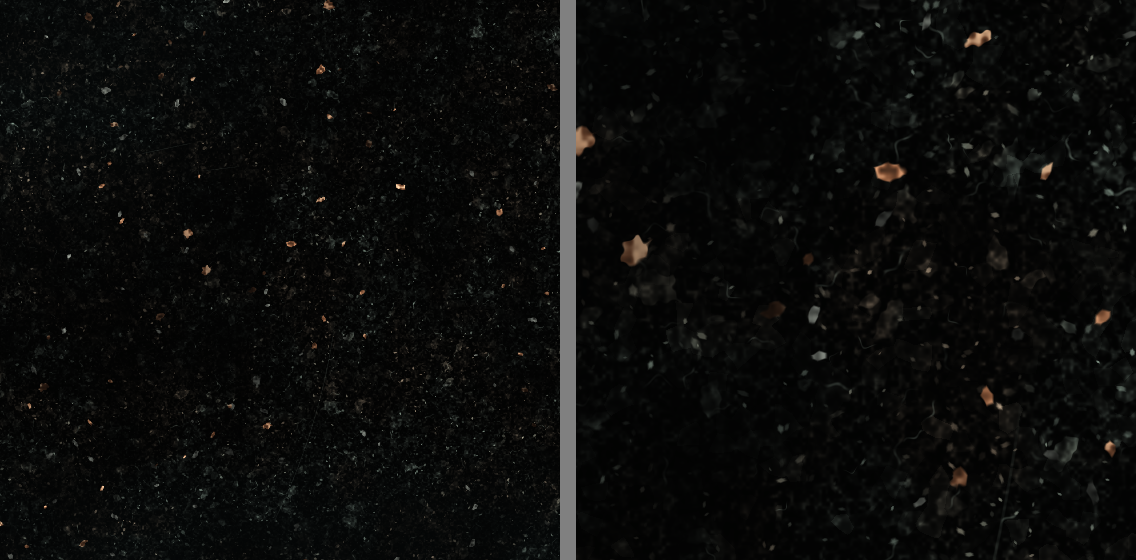
Left, the full canvas; right, a detail of the centre.
Write a WebGL 1 fragment shader that draws this texture.

```glsl
precision highp float;
// Polished black granite: near-black cellular mosaic with dim mineral grains,
// fine specks, pale wisps, sparse copper and grey flecks and hairline scratches.
// Every scattered feature is a jittered, rotated shape found by a cell search.
uniform vec2 u_resolution;

const vec3 BLACK = vec3(0.009, 0.010, 0.009);
const vec3 COOL_HAZE = vec3(0.010, 0.019, 0.021);
const vec3 GREEN_GREY = vec3(0.92, 1.05, 0.96);
const vec3 WARM_GREY = vec3(1.12, 0.98, 0.82);
const vec3 COPPER = vec3(0.70, 0.44, 0.29);
const vec3 COPPER_GLINT = vec3(1.00, 0.83, 0.66);
const vec3 SILVER = vec3(0.48, 0.50, 0.47);
const float EDGE = 0.0012;           // softness of grain edges
const float MOSAIC_CELLS = 85.0;
const float MOSAIC_LIFT = 0.045;
const float GRIT_LIFT = 0.13;
const float GRAIN_LIFT = 0.12;
const float CRUMB_LIFT = 0.20;
const float SPECK_LIFT = 0.36;
const float WISP_LIFT = 0.26;
const float SCRATCH_LIFT = 0.07;
const float WISP_WIDTH = 0.0009;
const float TAU = 6.2831853;

vec4 hash4(vec2 p) {
  vec4 q = fract(p.xyxy * vec4(0.1031, 0.1030, 0.0973, 0.1099));
  q += dot(q, q.wzxy + 33.33);
  return fract((q.xxyz + q.yzzw) * q.zywx);
}

float noise(vec2 p) {
  vec2 i = floor(p), f = fract(p);
  f = f * f * (3.0 - 2.0 * f);
  return mix(mix(hash4(i).x, hash4(i + vec2(1, 0)).x, f.x),
             mix(hash4(i + vec2(0, 1)).x, hash4(i + vec2(1, 1)).x, f.x), f.y);
}

float cloud(vec2 p) {
  return 0.55 * noise(p) + 0.3 * noise(p * 2.1 + 17.0) + 0.15 * noise(p * 4.3 + 31.0);
}

vec2 rotate(vec2 p, float a) {
  return vec2(cos(a) * p.x - sin(a) * p.y, sin(a) * p.x + cos(a) * p.y);
}

// Random tone of the nearest cell point.
float mosaic(vec2 p) {
  float nearest = 9.0, tone = 0.0;
  for (int j = -1; j <= 1; j++) for (int i = -1; i <= 1; i++) {
    vec2 id = floor(p) + vec2(i, j);
    vec4 r = hash4(id + 7.0);
    float d = length(p - id - r.xy);
    if (d < nearest) { nearest = d; tone = r.z; }
  }
  return tone;
}

// Angular chips: x = coverage, y and z = random values of the chip.
vec3 chips(vec2 uv, float cells, float share, float radius, float seed) {
  vec2 p = uv * cells;
  float ragged = 0.7 * (noise(uv * 230.0 + seed) - 0.5);
  vec3 best = vec3(0.0);
  for (int j = -1; j <= 1; j++) for (int i = -1; i <= 1; i++) {
    vec2 id = floor(p) + vec2(i, j);
    vec4 r = hash4(id + seed), s = hash4(id + seed + 41.0);
    float size = radius * mix(0.4, 1.0, s.x * s.x);
    vec2 d = rotate(p - id - r.yz, r.w * TAU) / (size * cells);
    d.y *= mix(1.0, 2.1, s.y);
    float k = max(max(abs(d.x), abs(d.y)), abs(0.75 * d.x + 0.65 * d.y) * 1.15) + ragged;
    float soft = min(EDGE / size, 0.6);
    float cover = step(r.x, share) * (1.0 - smoothstep(1.0 - soft, 1.0 + soft, k));
    if (cover > best.x) best = vec3(cover, s.zw);
  }
  return best;
}

// Short bent threads.
float wisps(vec2 uv, float cells, float share, float reach) {
  float sum = 0.0;
  for (int j = -1; j <= 1; j++) for (int i = -1; i <= 1; i++) {
    vec2 id = floor(uv * cells) + vec2(i, j);
    vec4 r = hash4(id + 211.0), s = hash4(id + 263.0);
    vec2 d = rotate(uv - (id + r.yz) / cells, r.w * TAU) / (reach * mix(0.35, 1.0, s.x));
    d.y += (s.y - 0.5) * 1.6 * d.x * d.x + 0.12 * sin(d.x * 5.0 + s.z * TAU);
    float thread = 1.0 - smoothstep(0.0, WISP_WIDTH / reach * 2.0, abs(d.y));
    sum += step(r.x, share) * thread * (1.0 - smoothstep(0.4, 1.0, abs(d.x))) * s.w;
  }
  return sum;
}

float scratch(vec2 uv, vec2 a, vec2 b, float bend) {
  vec2 axis = b - a;
  float t = dot(uv - a, axis) / dot(axis, axis);
  float side = dot(uv - a, vec2(-axis.y, axis.x)) / length(axis);
  float line = 1.0 - smoothstep(0.0003, 0.0014, abs(side - bend * t * (1.0 - t)));
  return line * smoothstep(0.0, 0.08, t) * (1.0 - smoothstep(0.85, 1.0, t));
}

void main() {
  vec2 uv = gl_FragCoord.xy / u_resolution.y;
  float haze = cloud(uv * 5.0), patches = cloud(uv * 22.0 + 9.0);
  float grit = noise(uv * 260.0), fine = noise(uv * 420.0 + 5.0);
  float crowd = 0.3 + 1.1 * smoothstep(0.25, 0.75, 0.5 * (haze + patches));

  // Dark ground: cooler at the upper left and along the bottom
  float cool = max(smoothstep(0.6, 0.0, length(uv - vec2(0.1, 0.95))), smoothstep(0.25, 0.0, uv.y));
  vec3 color = BLACK + COOL_HAZE * cool * (0.3 + haze);
  vec3 tint = mix(GREEN_GREY, WARM_GREY, smoothstep(0.4, 0.7, cloud(uv * 14.0 + 51.0)));
  float tone = pow(mosaic(uv * MOSAIC_CELLS + 1.5 * patches), 5.0);
  float dust = grit * fine;
  color += tint * crowd * (MOSAIC_LIFT * tone * (0.3 + grit) + GRIT_LIFT * dust * dust);

  // Dim grains, crumbs, specks and wisps
  vec3 grain = chips(uv, 44.0, 0.5, 0.012, 13.0);
  color += tint * crowd * grain.x * GRAIN_LIFT * pow(grain.y, 3.0) * (0.1 + grit + dust);
  vec3 crumb = chips(uv, 80.0, 0.25, 0.005, 307.0);
  color += tint * crowd * crumb.x * CRUMB_LIFT * pow(crumb.y, 3.0) * (0.2 + grit);
  vec3 speck = chips(uv, 140.0, 0.28, 0.0026, 71.0);
  color += tint * crowd * speck.x * SPECK_LIFT * pow(speck.y, 3.0);
  color += GREEN_GREY * crowd * wisps(uv, 34.0, 0.6, 0.013) * WISP_LIFT * grit;

  // Bright flecks, each glinting unevenly
  vec3 silver = chips(uv, 21.0, 0.22, 0.0085, 103.0);
  color = mix(color, SILVER * (0.2 + 0.9 * silver.y * silver.y) * (0.3 + 1.2 * grit), silver.x * 0.85);
  vec3 copper = chips(uv, 20.0, 0.17, 0.0085, 157.0);
  vec3 metal = mix(COPPER, COPPER_GLINT, smoothstep(0.35, 0.8, grit) * (0.3 + 0.7 * copper.z));
  color = mix(color, metal * (0.25 + 0.8 * copper.y) * (0.4 + 0.9 * grit), copper.x * 0.9);

  // Hairline scratches
  float lines = scratch(uv, vec2(0.485, 0.06), vec2(0.60, 0.44), -0.07)
    + scratch(uv, vec2(0.25, 0.725), vec2(0.345, 0.745), 0.0)
    + scratch(uv, vec2(0.365, 0.695), vec2(0.43, 0.703), 0.0);
  color += GREEN_GREY * SCRATCH_LIFT * lines * (0.5 + 0.7 * fine);
  gl_FragColor = vec4(color, 1.0);
}
```
